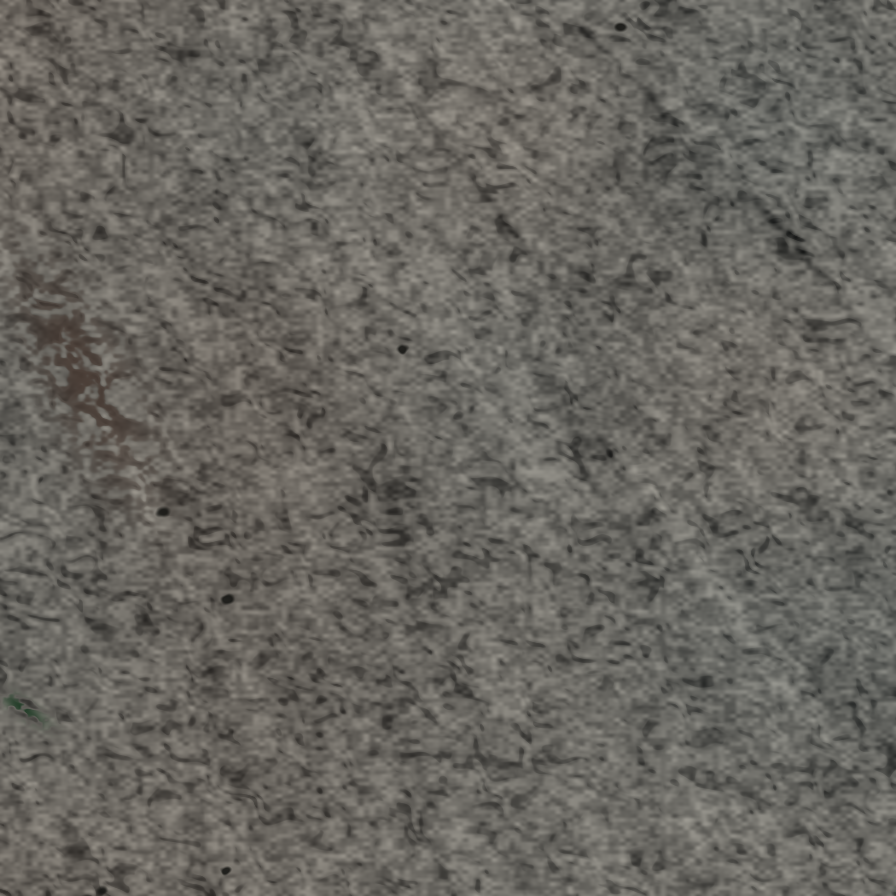
A WebGL 2 fragment shader for this texture:

```glsl
#version 300 es
precision highp float;
// Weathered grey stone: fine grain, slanting cleavage veins, a rusty stain and a few pits.
uniform vec2 u_resolution;
out vec4 fragColor;

#define STONE_TINT vec3(1.0, 0.979, 0.925)
#define STONE_LEVEL 0.425
#define GRAIN_SCALE vec2(88.0, 128.0)
#define GRAIN_CONTRAST 0.15
#define FINE_CONTRAST 0.15
#define MOTTLE_CONTRAST 0.075
#define STREAK_CONTRAST 0.075
#define VEIN_WIDTH 0.0045
#define VEIN_DEPTH 0.11
#define RUST_COLOR vec3(0.29, 0.235, 0.205)
#define MOSS_COLOR vec3(0.14, 0.24, 0.16)
#define PIT_COUNT 6

const vec2 CLEAVAGE = vec2(0.64, -0.77);

float hash(vec2 p) {
    vec3 q = fract(p.xyx * vec3(0.1031, 0.1030, 0.0973));
    q += dot(q, q.yzx + 33.33);
    return fract((q.x + q.y) * q.z);
}

// Value noise centred on zero, from -0.5 to 0.5
float noise(vec2 p) {
    vec2 i = floor(p), f = fract(p);
    f = f * f * (3.0 - 2.0 * f);
    float low = mix(hash(i), hash(i + vec2(1, 0)), f.x);
    float high = mix(hash(i + vec2(0, 1)), hash(i + vec2(1, 1)), f.x);
    return mix(low, high, f.y) - 0.5;
}

float fbm(vec2 p) {
    float sum = 0.0, weight = 0.6;
    for (int i = 0; i < 3; i++) {
        sum += weight * noise(p);
        p = p * 2.03 + 17.3;
        weight *= 0.55;
    }
    return sum;
}

// Along and across the cleavage, which steepens toward the lower left
vec2 cleavageSpace(vec2 p) {
    float along = dot(p, CLEAVAGE);
    float across = dot(p, vec2(-CLEAVAGE.y, CLEAVAGE.x));
    return vec2(along, across + 0.4 * (1.0 - across) * (along + 0.3));
}

// Broken dark cracks, each with a pale ridge on its upper side
float veins(vec2 s) {
    // offset across, start, end, strength
    vec4 vein[4] = vec4[4](
        vec4(1.125, -0.42, 0.20, 1.0), vec4(0.915, -0.48, 0.18, 0.65),
        vec4(0.860, -0.14, 0.46, 0.65), vec4(0.412, -0.55, 0.10, 0.5));
    float shade = 0.0;
    for (int i = 0; i < 4; i++) {
        vec4 v = vein[i];
        float seed = float(i) * 31.7;
        float d = s.y - v.x + 0.014 * noise(vec2(s.x * 9.0, seed))
                + 0.006 * noise(vec2(s.x * 45.0, seed + 5.0));
        float span = smoothstep(v.y, v.y + 0.12, s.x) * (1.0 - smoothstep(v.z - 0.12, v.z, s.x));
        float broken = smoothstep(-0.28, 0.25, noise(vec2(s.x * 28.0, seed + 9.0)));
        float crack = exp(-pow(d / VEIN_WIDTH, 2.0)) * broken;
        float ridge = exp(-pow((d - 0.013) / 0.008, 2.0));
        float halo = exp(-pow((d + 0.008) / 0.018, 2.0));
        shade += v.w * span * (0.35 * ridge - crack - 0.2 * halo);
    }
    return shade;
}

// Coverage of small dark holes scattered by hash
float pits(vec2 p) {
    float cover = 0.0;
    for (int i = 0; i < PIT_COUNT; i++) {
        float k = float(i) + 1.0;
        vec2 center = vec2(hash(vec2(k, 3.7)), hash(vec2(k, 11.9)));
        float radius = mix(0.003, 0.0065, hash(vec2(k, 23.1)));
        float d = length((p - center) * vec2(0.85, 1.1)) + 0.003 * noise(p * 160.0);
        cover = max(cover, 1.0 - smoothstep(radius * 0.5, radius * 1.3, d));
    }
    return cover;
}

void main() {
    vec2 p = gl_FragCoord.xy / u_resolution.y;
    vec2 s = cleavageSpace(p);

    // Grain: flat flakes, tilted slightly down to the right
    vec2 flake = vec2(p.x, p.y + 0.25 * p.x);
    float coarse = noise(flake * GRAIN_SCALE + 2.0 * noise(p * 40.0));
    float fine = noise(p * GRAIN_SCALE * 1.75 + 51.0);
    float mottle = fbm(p * vec2(18.0, 22.0));
    float streak = noise(s * vec2(7.0, 48.0)) + 0.7 * noise(s * vec2(22.0, 95.0) + 40.0);
    float level = STONE_LEVEL + GRAIN_CONTRAST * coarse + FINE_CONTRAST * fine
                + MOTTLE_CONTRAST * mottle + STREAK_CONTRAST * streak
                + 0.04 * noise(p * 4.0 + 7.0) + VEIN_DEPTH * veins(s);

    // Dark specks where the grain dips deepest
    level -= 0.07 * smoothstep(0.2, 0.42, -coarse - 0.5 * mottle);
    vec3 color = STONE_TINT * level;

    // Broad drift from warm at the left to greenish at the right
    float warmth = 0.012 * (0.5 - p.x) + 0.02 * noise(p * 3.5 + 13.0);
    color += warmth * vec3(0.8, -0.2, -0.6);

    // Rusty stain, gathered in the hollows of the grain
    vec2 r = s - vec2(-0.385, 0.425);
    float patchy = exp(-dot(r * vec2(8.0, 22.0), r * vec2(8.0, 22.0)));
    float rust = patchy * smoothstep(-0.12, 0.3, -coarse - 0.6 * fine + 0.1);
    color = mix(color, RUST_COLOR, 0.85 * rust);

    // Moss fleck at the left edge
    vec2 m = p - vec2(0.025, 0.21);
    m.y += 0.6 * m.x;
    float moss = exp(-dot(m * vec2(40.0, 95.0), m * vec2(40.0, 95.0)));
    color = mix(color, MOSS_COLOR, moss * smoothstep(-0.2, 0.25, fine + coarse));

    color = mix(color, vec3(0.09, 0.09, 0.08), 0.9 * pits(p));
    fragColor = vec4(clamp(color, 0.0, 1.0), 1.0);
}
```
